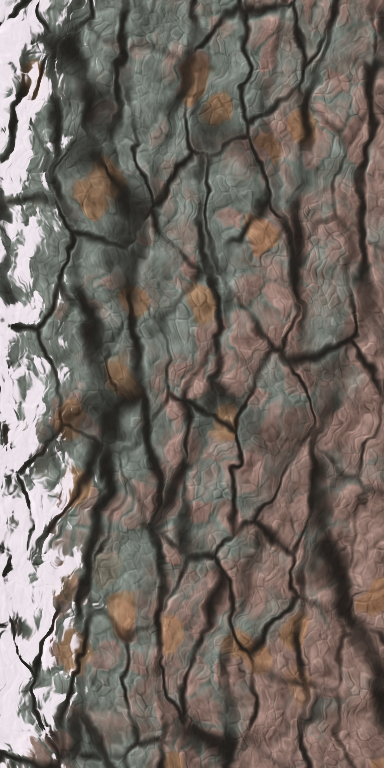
Reproduce this texture procedurally as a WebGL 1 fragment shader.

```glsl
precision highp float;
// Weathered pine bark: long dark furrows split scaly plates of grey-green and pink,
// with a broken strip of sunlight down the left side. Stretched cellular noise makes
// the furrows and flakes, layered sines make the grain, and a height step lights it.
uniform vec2 u_resolution;

vec2 hash2(vec2 p) {
  vec2 q = vec2(dot(p, vec2(127.1, 311.7)), dot(p, vec2(269.5, 183.3)));
  return fract(sin(q) * 43758.55);
}

// Cellular noise: x = nearest distance, y = gap to the second, z = cell value
vec3 cells(vec2 p) {
  vec2 base = floor(p);
  vec3 c = vec3(8.0, 8.0, 0.0);
  for (int j = -1; j <= 1; j++) {
    for (int i = -1; i <= 1; i++) {
      vec2 id = base + vec2(float(i), float(j));
      float d = length(id + hash2(id) - p);
      if (d < c.x) c = vec3(d, c.x, hash2(id + 7.3).x);
      else c.y = min(c.y, d);
    }
  }
  return vec3(c.x, c.y - c.x, c.z);
}

// Layered, rotated sines, roughly -1 to 1
float grain(vec2 p) {
  float sum = 0.0, amp = 0.5;
  for (int i = 0; i < 5; i++) {
    p = mat2(0.8, 0.6, -0.6, 0.8) * p * 1.75 + 2.7;
    sum += amp * sin(p.x + 1.5 * sin(p.y * 0.7) + sum * 2.0);
    amp *= 0.62;
  }
  return sum;
}

// Smooth-edged raised scale with a random height per cell
float scale(vec2 p) {
  vec3 c = cells(p);
  return c.z * smoothstep(0.0, 0.28, c.y);
}

// Long vertical furrows plus shorter, patchy cracks between plates
float cracks(vec2 p) {
  float patchy = smoothstep(-0.5, 0.5, grain(p * 5.0 + 3.0));
  float furrow = 1.0 - smoothstep(0.02, 0.17, cells(p * vec2(5.2, 1.1) + 2.0).y);
  float seam = 1.0 - smoothstep(0.0, 0.13, cells(p * vec2(6.5, 3.6) + 9.0).y);
  return max(furrow * (0.35 + 0.65 * patchy), seam * (1.0 - 0.65 * patchy));
}

float relief(vec2 p, float crack) {
  return 0.3 * scale(p * vec2(15.0, 11.0)) + 0.22 * scale(p * vec2(40.0, 29.0))
       + 0.11 * grain(p * vec2(75.0, 38.0)) - 0.45 * crack;
}

void main() {
  vec2 p = gl_FragCoord.xy / u_resolution.x;
  vec2 bark = p + 0.022 * vec2(grain(p * 9.0), grain(p * 9.0 + 4.0))
            + 0.025 * sin(p.yx * vec2(5.0, 4.0));

  // Light from the upper left
  vec2 toLight = vec2(-0.005, 0.004);
  float crack = cracks(bark);
  float height = relief(bark, crack);
  float slope = height - relief(bark + toLight, cracks(bark + toLight));
  float tone = 0.38 + 0.26 * grain(p * 24.0) + 0.45 * (height - 0.1) + 1.05 * slope;
  tone = clamp(tone, -0.35, 1.15);

  // Grey-green lichen gives way to pink bark toward the lower right
  float flake = scale(bark * vec2(15.0, 11.0));
  float warmth = smoothstep(-0.3, 0.35, 0.8 * (p.x - 0.57) - 0.22 * (p.y - 1.0)
               + 0.32 * grain(p * 11.0 + 6.0) + 0.5 * (flake - 0.35));
  vec3 lichen = mix(vec3(0.31, 0.33, 0.30), vec3(0.63, 0.67, 0.64), tone);
  vec3 pinkBark = mix(vec3(0.37, 0.29, 0.26), vec3(0.75, 0.62, 0.58), tone);
  vec3 color = mix(lichen, pinkBark, warmth);

  // Freshly exposed ochre scars
  vec3 scar = cells(bark * vec2(8.5, 6.0) + 5.0);
  float fresh = smoothstep(0.74, 0.8, scar.z) * (1.0 - smoothstep(0.24, 0.38, scar.x));
  vec3 ochre = mix(vec3(0.46, 0.32, 0.22), vec3(0.80, 0.61, 0.46), tone);
  color = mix(color, ochre, fresh * 0.75);

  color = mix(color, vec3(0.11, 0.10, 0.09), crack * 0.88);

  // Broken sunlight along the left side
  float sunEdge = 0.13 + 0.05 * cos(p.y * 3.8 - 1.9);
  float sun = smoothstep(-0.015, 0.05, sunEdge - p.x + 0.11 * grain(bark * vec2(32.0, 17.0))
            + 0.16 * slope - 0.13 * crack);
  color = mix(color, vec3(0.95, 0.91, 0.94) + 0.12 * slope, sun * 0.95);

  gl_FragColor = vec4(clamp(color, 0.0, 1.0), 1.0);
}
```
